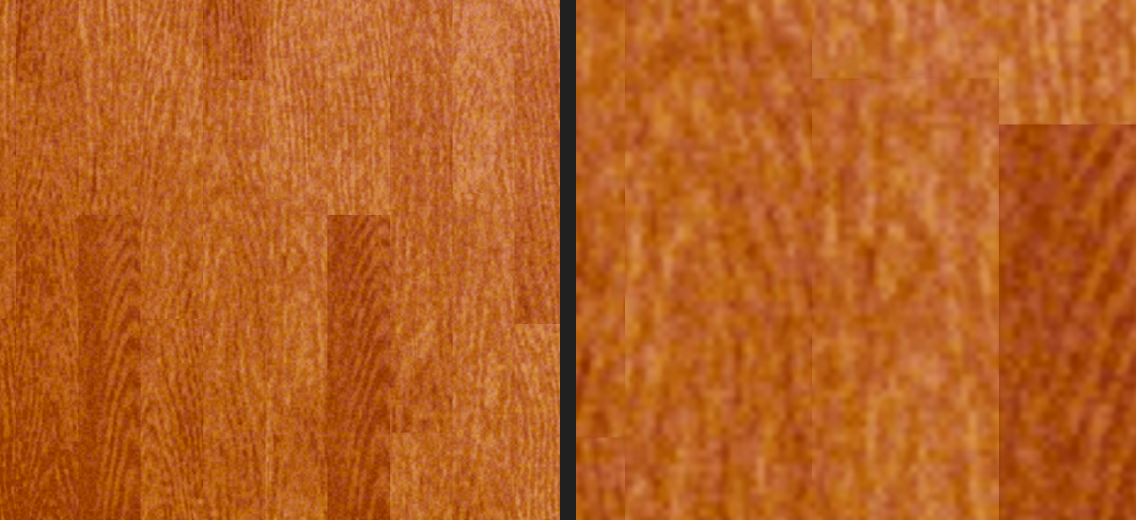
Left: the whole. Right: its middle third, enlarged.
A WebGL 1 fragment shader for this texture:

```glsl
precision highp float;
// Orange-brown parquet: staggered vertical oak strips with wavy, arched grain.

uniform vec2 u_resolution;

// Layout, in fractions of the canvas
const float STRIP_WIDTH = 0.1113;
const float FIRST_SEAM = 0.0286;
const float PLANK_LENGTH = 0.69;
const vec3 STAGGER = vec3(0.62, 0.15, 0.37);  // joint depth, cycling over strips
const float DARK_JOINT = 0.413;               // joint above each dark plank
const float JOINT_JITTER = 0.03;

// Grain
const float RING_SPACING = 0.0145;
const float RING_STRENGTH = 0.15;
const float ARCH_ROUNDNESS = 0.0003;
const float PORE_STRENGTH = 0.42;
const float SPECKLE = 0.80;
const float FINE_STRENGTH = 0.10;

// Tone and colour
const float BASE_TONE = 0.54;
const float PLANK_VARIATION = 0.20;
const float DARK_PLANK_DROP = 0.17;
const float TOP_PLANK_DROP = 0.13;
const float SEAM_DARKNESS = 0.05;
const float SEAM_WIDTH = 0.0018;
const vec3 DEEP = vec3(0.60, 0.235, 0.015);
const vec3 AMBER = vec3(0.725, 0.375, 0.105);
const vec3 HONEY = vec3(0.82, 0.53, 0.26);
const vec3 MAUVE_SHIFT = vec3(0.01, -0.01, 0.22);

float hash(vec2 p) {
  vec3 q = fract(p.xyx * vec3(0.1031, 0.1030, 0.0973));
  q += dot(q, q.yzx + 33.33);
  return fract((q.x + q.y) * q.z);
}

float noise(vec2 p) {
  vec2 i = floor(p);
  vec2 f = fract(p);
  f = f * f * (3.0 - 2.0 * f);
  return mix(mix(hash(i), hash(i + vec2(1.0, 0.0)), f.x),
             mix(hash(i + vec2(0.0, 1.0)), hash(i + vec2(1.0, 1.0)), f.x), f.y);
}

// Depth of a strip's reference joint below the top edge
float jointDepth(float strip, bool darkStrip) {
  if (darkStrip) return DARK_JOINT;
  float kind = mod(strip, 3.0);
  float depth = kind < 0.5 ? STAGGER.x : (kind < 1.5 ? STAGGER.y : STAGGER.z);
  return depth + JOINT_JITTER * (hash(vec2(strip, 7.0)) - 0.5);
}

// Growth rings cut at a slant, giving nested arches; p.y runs downward
float grain(vec2 p, float across, float seed, bool dark) {
  vec2 shift = vec2(seed * 13.7, seed * 5.3);
  float centre = dark ? 0.88 : hash(vec2(seed, 3.0)) * 1.6 - 0.3;
  float rise = dark ? 0.22 * (1.0 - exp(-2.2 * (p.y - DARK_JOINT)))
                    : mix(0.02, 0.17, hash(vec2(seed, 5.0))) * p.y;
  float spacing = RING_SPACING * (dark ? 1.2 : mix(0.8, 1.15, hash(vec2(seed, 9.0))));
  float dx = (across - centre) * STRIP_WIDTH;
  float warp = 0.030 * (noise(p * vec2(15.0, 5.0) + shift) - 0.5)
             + 0.008 * (noise(p * vec2(55.0, 20.0) + shift) - 0.5);
  if (dark) warp *= 0.5;
  float radius = sqrt(dx * dx + ARCH_ROUNDNESS) - rise + warp;
  float rings = sin(6.2832 * radius / spacing);
  float fade = mix(0.3, 1.25, noise(p * vec2(24.0, 7.0) + shift + 31.0));
  if (dark) fade = mix(0.2, 1.1, smoothstep(0.25, 0.55, across));
  float streak = noise(vec2(p.x * 95.0 + warp * 300.0, p.y * 7.0) + shift) - 0.5;
  return RING_STRENGTH * rings * fade + 0.24 * streak;
}

vec3 wood(vec2 uv) {
  vec2 p = vec2(uv.x, 1.0 - uv.y);

  // Strip and plank
  float column = (p.x - FIRST_SEAM) / STRIP_WIDTH + 1.0;
  float strip = floor(column);
  float across = fract(column);
  bool darkStrip = abs(mod(strip, 4.0) - 2.0) < 0.5;
  float along = (p.y - jointDepth(strip, darkStrip)) / PLANK_LENGTH;
  float row = floor(along);
  bool dark = darkStrip && abs(row) < 0.5;
  float seed = dark ? 2.0 : strip + 17.0 * (row + 3.0);

  // Plank tone, paler to the upper right and deeper to the lower left
  float tone = BASE_TONE + PLANK_VARIATION * (hash(vec2(seed, 1.0)) - 0.5);
  if (dark) tone -= DARK_PLANK_DROP;
  if (row < -0.5 && abs(mod(strip, 3.0) - 1.0) < 0.5)
    tone -= TOP_PLANK_DROP * (1.0 - smoothstep(0.5, 0.7, p.x));
  tone += 0.22 * (p.x - 0.5) - 0.24 * (p.y - 0.45);
  tone -= 0.20 * (1.0 - smoothstep(0.0, 0.22, p.x)) * p.y;

  // Rings, broad blotches and short pores
  tone += grain(p, across, seed, dark);
  tone += 0.20 * (noise(p * vec2(11.0, 6.0) + seed) - 0.5);
  float pores = noise(p * vec2(165.0, 85.0) + seed) - 0.5;
  tone += PORE_STRENGTH * (dark ? 0.55 : 1.0) * pores;

  // Seams between strips and butt joints
  float side = min(across, 1.0 - across) * STRIP_WIDTH;
  float butt = min(fract(along), 1.0 - fract(along)) * PLANK_LENGTH;
  tone -= SEAM_DARKNESS * (1.0 - smoothstep(0.0, SEAM_WIDTH, min(side, butt)));

  // Wood ramp with mauve speckles
  tone = clamp(tone, 0.0, 1.0);
  vec3 colour = mix(DEEP, AMBER, smoothstep(0.0, 0.5, tone));
  colour = mix(colour, HONEY, smoothstep(0.45, 1.0, tone));
  float speckle = noise(p * vec2(125.0, 115.0) + 40.0) - 0.5;
  float fine = noise(p * vec2(230.0, 210.0) + 80.0) - 0.5;
  float paleness = 0.06 + 0.22 * (p.x - 0.5) - 0.26 * (p.y - 0.5);
  colour += MAUVE_SHIFT * (SPECKLE * speckle + paleness);
  return colour + FINE_STRENGTH * fine;
}

void main() {
  // Average four samples to smooth plank edges
  vec3 colour = vec3(0.0);
  for (int i = 0; i < 4; i++) {
    vec2 offset = vec2(mod(float(i), 2.0), floor(float(i) / 2.0)) * 0.5 - 0.25;
    colour += wood((gl_FragCoord.xy + offset) / u_resolution);
  }
  gl_FragColor = vec4(clamp(colour * 0.25, 0.0, 1.0), 1.0);
}
```
